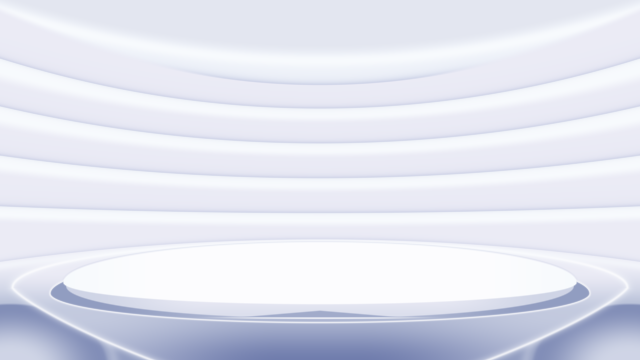
A WebGL 2 fragment shader for this background:

```glsl
#version 300 es
precision highp float;
// A pale curved hall with stacked ledges above a glossy white stage on a blue floor.

uniform vec2 u_resolution;
out vec4 fragColor;

const vec3 WALL    = vec3(0.921, 0.922, 0.962);
const vec3 LIGHT   = vec3(0.970, 0.980, 0.992);
const vec3 SHADE   = vec3(0.700, 0.730, 0.850);
const vec3 CEILING = vec3(0.890, 0.902, 0.940);
const vec3 MIST    = vec3(0.810, 0.832, 0.900);
const vec3 BLUE    = vec3(0.570, 0.615, 0.755);
const vec3 DEEP    = vec3(0.435, 0.485, 0.675);
const vec3 WHITE   = vec3(0.990, 0.990, 0.996);

const float HALF_WIDTH = 0.889;   // canvas half width, in canvas heights
const int   LEDGES     = 4;
const float LEDGE_TOP  = 0.699;
const float LEDGE_STEP = 0.0968;

// Signed distance to a curved oval: size = half width, rise above, drop below.
float oval(vec2 p, float centerY, vec3 size, float power) {
    p.y -= centerY;
    vec2 s = vec2(size.x, p.y > 0.0 ? size.y : size.z);
    vec2 q = abs(p) / s;
    float f = pow(q.x, power) + pow(q.y, power) - 1.0;
    vec2 slope = power * pow(q, vec2(power - 1.0)) / s;
    return f / max(length(slope), 0.001);
}

float inside(float d, float soft) { return 1.0 - smoothstep(-soft, soft, d); }

float glow(float d, float width) { return exp(-d * d / (width * width)); }

// Ceiling with a rounded lip, then ledges that flatten toward the floor.
vec3 hall(vec2 p, float px) {
    float bend = p.x * p.x / (HALF_WIDTH * HALF_WIDTH);
    float rim = p.y - (0.842 + 0.140 * bend);
    float lip = p.y - (0.764 + 0.200 * bend);
    float front = 1.0 - smoothstep(0.05, 0.42, bend);

    vec3 lipColor = mix(vec3(0.935, 0.949, 0.977), LIGHT, glow(rim + 0.012, 0.018));
    lipColor = mix(lipColor, SHADE, 0.65 * front * exp(-max(lip, 0.0) / 0.009));
    vec3 col = mix(WALL, lipColor, smoothstep(-px, px + 0.02 * (1.0 - front), lip));
    col = mix(col, CEILING, smoothstep(-0.004, 0.035, rim));

    for (int i = 0; i < LEDGES; i++) {
        float k = float(i);
        float sag = 0.139 - 0.034 * k - 0.002 * k * k;
        float depth = LEDGE_TOP - LEDGE_STEP * k + sag * bend - p.y;
        float width = 0.038 + 0.20 * sag * bend;
        vec3 face = mix(LIGHT, WALL, smoothstep(0.55 * width, 1.15 * width, depth));
        face = mix(face, MIST, 0.30 * exp(-max(depth, 0.0) / 0.006));
        float shadow = 0.50 * exp(min(depth, 0.0) / 0.005) + 0.10 * exp(min(depth, 0.0) / 0.022);
        col = mix(mix(col, SHADE, shadow), face, smoothstep(-px, px, depth));
    }
    return col;
}

// Floor: blue gradient, outer ring and a rounded mound in each corner.
vec3 ground(vec2 p, float px) {
    float side = abs(p.x) / HALF_WIDTH;
    float ring = oval(p, 0.201, vec3(0.854, 0.127, 0.335), 1.25);
    if (p.y > 0.201) ring = oval(p, 0.201, vec3(0.854, 0.127, 0.335), 2.0);

    vec3 outer = mix(BLUE, MIST, smoothstep(0.08, 0.21, p.y));
    outer = mix(outer, WALL, smoothstep(0.17, 0.27, p.y));
    float mound = length((vec2(abs(p.x), p.y) - vec2(0.86, -0.02)) / vec2(0.27, 0.175)) - 1.0;
    vec3 moundColor = mix(MIST, mix(BLUE, DEEP, 0.45), smoothstep(-0.75, -0.05, mound));
    outer = mix(outer, moundColor, inside(mound, 0.025));
    outer = mix(outer, MIST, 0.40 * glow(mound - 0.07, 0.06) * inside(p.y - 0.10, 0.06));

    vec3 inner = mix(DEEP, mix(BLUE, MIST, 0.45), smoothstep(-0.01, 0.13, p.y));
    inner = mix(inner, MIST, 0.65 * smoothstep(0.12, 0.75, side));
    inner = mix(inner, WALL, smoothstep(0.13, 0.25, p.y));
    vec3 col = mix(outer, inner, inside(ring, px));
    col = mix(col, LIGHT, 0.35 * glow(ring, 0.012));
    return mix(col, WHITE, 0.75 * glow(ring, 1.3 * px + 0.0005));
}

// Stage: dark base, pale plate with a central facet, bright top.
vec3 stage(vec3 col, vec2 p, float px) {
    float side = abs(p.x) / HALF_WIDTH;
    float base = oval(p, 0.185, vec3(0.750, 0.110, 0.081), 2.0);
    float plate = oval(p, 0.205, vec3(0.705, 0.050, 0.089), 2.0);
    float top = oval(p, 0.215, vec3(0.713, 0.111, 0.060), 2.0);

    vec3 baseColor = mix(mix(BLUE, MIST, 0.45), BLUE, smoothstep(0.25, 0.7, side));
    col = mix(col, baseColor, inside(base, px));
    col = mix(col, WHITE, 0.75 * glow(base, 0.0028));
    vec3 plateColor = mix(MIST, WALL, 0.45 + 0.4 * smoothstep(0.12, 0.17, p.y));
    plateColor = mix(plateColor, MIST, smoothstep(0.35, 0.75, side));
    col = mix(col, plateColor, inside(plate, px));

    float roof = 0.137 - 0.083 * abs(p.x) - p.y;
    float facet = smoothstep(-px, px, roof) * smoothstep(0.116, 0.120, p.y);
    col = mix(col, mix(BLUE, MIST, 0.25), facet);
    float streak = glow(p.y - 0.116 - 0.02 * p.x * p.x, 0.0025);
    col = mix(col, WHITE, 0.7 * streak * (1.0 - smoothstep(0.15, 0.36, abs(p.x))));

    vec3 topColor = mix(WHITE, LIGHT, smoothstep(0.45, 0.8, side));
    col = mix(col, topColor, inside(top, px));
    return mix(col, MIST, 0.30 * glow(top - 0.003, 0.002) * smoothstep(0.20, 0.26, p.y));
}

void main() {
    vec2 p = vec2(gl_FragCoord.x - 0.5 * u_resolution.x, gl_FragCoord.y) / u_resolution.y;
    float px = 1.0 / u_resolution.y;
    float bend = p.x * p.x / (HALF_WIDTH * HALF_WIDTH);
    float horizon = p.y - (0.3356 - 0.0625 * bend);
    vec3 col = hall(p, px);
    col = mix(col, SHADE, 0.40 * exp(-max(horizon, 0.0) / 0.005));
    vec3 floorColor = mix(ground(p, px), LIGHT, 0.6 * glow(horizon + 0.012, 0.012));
    col = mix(col, floorColor, inside(horizon, px));
    fragColor = vec4(stage(col, p, px), 1.0);
}
```
